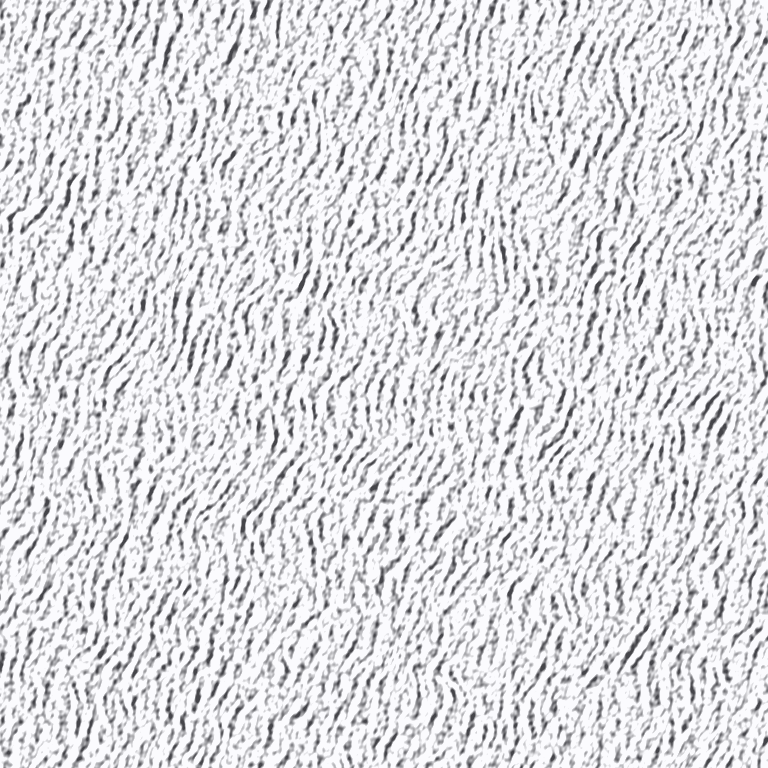
A three.js fragment shader for this texture:

```glsl
varying vec2 vUv;

const vec3 PAPER = vec3(0.985, 0.985, 0.998);
const vec3 CREASE = vec3(0.27, 0.27, 0.29);

const float LEAN = 0.28;                      // sideways drift of strokes per unit height
const vec2 BEND_FREQ = vec2(7.0, 10.0);       // broad swerves of the flow
const float BEND_SIZE = 0.034;
const vec2 KINK_FREQ = vec2(26.0, 30.0);      // tight kinks in single strokes
const float KINK_SIZE = 0.008;

const vec2 STROKE_FREQ = vec2(76.0, 18.0);
const vec2 FIBRE_FREQ = vec2(128.0, 42.0);
const vec2 GRAIN_FREQ = vec2(182.0, 125.0);
const float STROKE_WEIGHT = 0.43;
const float FIBRE_WEIGHT = 0.50;
const float GRAIN_WEIGHT = 0.52;
const vec2 ACROSS = vec2(0.0075, -0.0022);    // step from a stroke to its neighbouring gap

const float SHADE_BIAS = 0.01;
const float SHADE_GAIN = 0.45;
const float NOISE_GAIN = 4.64;                // scales gradient noise to unit deviation

float hash(vec2 cell) {
  vec3 p = fract(vec3(cell.xyx) * vec3(0.1031, 0.1030, 0.0973));
  p += dot(p, p.yzx + 33.33);
  return fract((p.x + p.y) * p.z);
}

float cornerSlope(vec2 cell, vec2 offset) {
  float angle = 6.28318 * hash(cell);
  return dot(vec2(cos(angle), sin(angle)), offset);
}

// Gradient noise with zero mean and unit deviation
float noise(vec2 p) {
  vec2 cell = floor(p);
  vec2 f = fract(p);
  vec2 blend = f * f * f * (f * (f * 6.0 - 15.0) + 10.0);
  vec2 right = vec2(1.0, 0.0);
  vec2 up = vec2(0.0, 1.0);
  float low = mix(cornerSlope(cell, f),
                  cornerSlope(cell + right, f - right), blend.x);
  float high = mix(cornerSlope(cell + up, f - up),
                   cornerSlope(cell + 1.0, f - 1.0), blend.x);
  return NOISE_GAIN * mix(low, high, blend.y);
}

vec2 leaning(vec2 p) {
  return vec2(p.x - LEAN * p.y, p.y);
}

// Leaning coordinates whose vertical lines swerve and kink
vec2 flow(vec2 p) {
  float bend = BEND_SIZE * noise(p * BEND_FREQ + 17.3);
  float kink = KINK_SIZE * noise(p * KINK_FREQ + 51.7);
  float sway = KINK_SIZE * noise(p * KINK_FREQ.yx + 83.1);
  return leaning(p) + vec2(bend + kink, sway) / NOISE_GAIN;
}

// Long strokes and short fibres along the flow
float strands(vec2 p) {
  vec2 q = flow(p);
  return STROKE_WEIGHT * noise(q * STROKE_FREQ + 131.0)
       + FIBRE_WEIGHT * noise(q * FIBRE_FREQ + 277.0);
}

void main() {
  // Comparing with both sides keeps lines crisp and removes broad blotches
  float sides = strands(vUv + ACROSS) + strands(vUv - ACROSS);
  float relief = strands(vUv) - 0.5 * sides;
  relief += GRAIN_WEIGHT * noise(leaning(vUv) * GRAIN_FREQ + 419.0);

  // Lit slopes burn out to paper, shaded slopes darken
  float shade = clamp(SHADE_BIAS + SHADE_GAIN * relief, 0.0, 1.0);
  gl_FragColor = vec4(mix(PAPER, CREASE, shade), 1.0);
}
```
